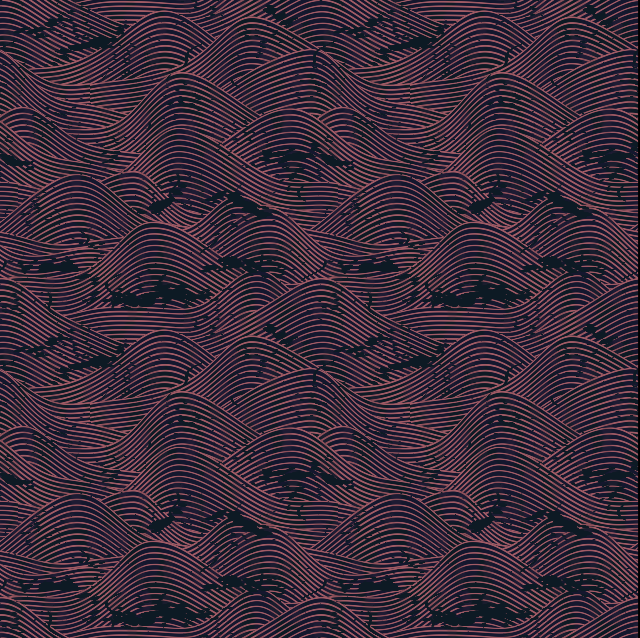
This pattern is drawn by a WebGL 2 fragment shader. Its source:

```glsl
#version 300 es
precision highp float;

uniform vec2 u_resolution;
out vec4 fragColor;

const float TAU = 6.2831853;

// Hills from back to front: crest x, crest y, half width
const vec3 HILLS[14] = vec3[14](
  vec3(.508, .963, .22), vec3(.785, .943, .23), vec3(.965, .845, .22),
  vec3(.573, .770, .19), vec3(.078, .661, .17), vec3(.911, .661, .21),
  vec3(.560, .595, .21), vec3(.417, .465, .14), vec3(.234, .452, .21),
  vec3(.742, .384, .15), vec3(.850, .347, .16), vec3(.469, .303, .21),
  vec3(.807, .151, .14), vec3(.000, .125, .22));

// Worn smears: centre x, centre y, half length, angle
const vec4 SMEARS[10] = vec4[10](
  vec4(.28, .86, .13, .4), vec4(.87, .955, .08, -.4), vec4(.14, .92, .09, .3),
  vec4(.48, .07, .21, .05), vec4(.18, .157, .14, -.2), vec4(.74, .165, .12, -.05),
  vec4(.76, .36, .13, -.25), vec4(.91, .517, .13, .25), vec4(.51, .37, .09, .5),
  vec4(.04, .50, .08, -.6));

vec2 hash2(vec2 p) {
  return fract(sin(vec2(dot(p, vec2(127.1, 311.7)), dot(p, vec2(269.5, 183.3)))) * 4375.85);
}

// Cellular noise that wraps on the unit tile
float cells(vec2 p, vec2 count) {
  p *= count;
  vec2 base = floor(p);
  float nearest = 2.0;
  for (int y = -1; y <= 1; y++)
    for (int x = -1; x <= 1; x++) {
      vec2 cell = base + vec2(x, y);
      nearest = min(nearest, length(cell + hash2(mod(cell, count)) - p));
    }
  return nearest;
}

// Contour lines of overlapping hills, painted back to front
float hillLines(vec2 p, float px) {
  float spacing = .0182;
  float halfWidth = .0024 + .0004 * sin(TAU * (p.x * 3.0 + p.y * 2.0));
  float ink = 0.0;
  for (int row = 1; row >= 0; row--)
    for (int i = 0; i < 14; i++) {
      vec3 hill = HILLS[i];
      float height = .9 * hill.z;
      float dx = fract(p.x - hill.x + .5) - .5;
      float w = 1.1 * hill.z * (1.0 + .2 * sin(float(i) * 2.4) * sign(dx));
      float bell = exp(-1.3 * dx * dx / (w * w));
      float fall = 2.6 * dx / (w * w) * bell;
      float ripple = .015 * (1.0 - bell) * sin(TAU * (2.0 * p.x + float(i) * .37));
      float depth = hill.y + float(row) - height * (1.0 - bell) + ripple - p.y;
      // Lower lines flatten as they draw together on the flanks
      float squeeze = 1.0 + .28 * (1.0 - bell);
      float stretch = length(vec2(fall * (.28 * depth - squeeze * height), squeeze));
      float d = abs(fract(depth * squeeze / spacing + .5) - .5) * spacing / stretch;
      float line = 1.0 - smoothstep(halfWidth - .5 * px, halfWidth + .5 * px, d);
      float edge = depth / length(vec2(fall * height, 1.0)) + halfWidth;
      ink = mix(ink, line, smoothstep(-.5 * px, .5 * px, edge));
    }
  return ink;
}

// Ragged smears, scattered breaks and thin upright cracks
float wornAway(vec2 p) {
  float smear = -.35 + .15 * sin(TAU * (2.0 * p.x + 3.0 * p.y))
                     + .15 * sin(TAU * (3.0 * p.x - 4.0 * p.y) + 1.7);
  for (int i = 0; i < 10; i++) {
    vec4 s = SMEARS[i];
    vec2 q = fract(p - s.xy + .5) - .5;
    q = mat2(cos(s.w), -sin(s.w), sin(s.w), cos(s.w)) * q;
    q.y += .012 * sin(q.x * 30.0 + float(i));
    smear = max(smear, 1.0 - length(q / vec2(s.z, .012 + .09 * s.z)));
  }
  float ragged = cells(p + .01 * sin(TAU * p.yx * 5.0), vec2(20, 66));
  float wear = smoothstep(0.0, .08, .6 * smear - .2 + .5 - ragged);
  float across = 5.0 * p.x + .3 * sin(TAU * 3.0 * p.y) + .08 * sin(TAU * 11.0 * p.y);
  float crack = 1.0 - smoothstep(.05, .09, abs(sin(.5 * TAU * across)));
  float gate = 1.0 - smoothstep(.24, .28, cells(p + .3, vec2(5, 4)));
  return max(wear, crack * gate);
}

void main() {
  vec2 uv = gl_FragCoord.xy / u_resolution;
  vec2 p = fract(uv * 2.0);
  float px = 2.0 / min(u_resolution.x, u_resolution.y);

  // Slight hand-drawn wobble
  vec2 drawn = p + .003 * sin(TAU * (p.yx * vec2(3, 4) + vec2(.1, .6)));

  vec3 navy = vec3(.05, .10, .14);
  vec3 indigo = vec3(.08, .09, .18);
  vec3 plum = vec3(.17, .13, .23);
  vec3 rose = vec3(.63, .355, .395);

  // Mottled ground with upright plum dabs
  float wear = wornAway(p);
  float mottle = cells(p, vec2(14, 9));
  float dab = 1.0 - smoothstep(.16, .30, cells(p + .17, vec2(15, 7)));
  vec3 color = mix(indigo, navy, smoothstep(.40, .58, mottle));
  color = mix(color, plum, .4 * dab);
  color = mix(color, navy, wear);

  color = mix(color, rose * (1.0 - .12 * dab), hillLines(drawn, px) * (1.0 - wear));

  // Dark margin on the right
  color *= 1.0 - smoothstep(.996, .998, uv.x);
  fragColor = vec4(color, 1.0);
}
```
